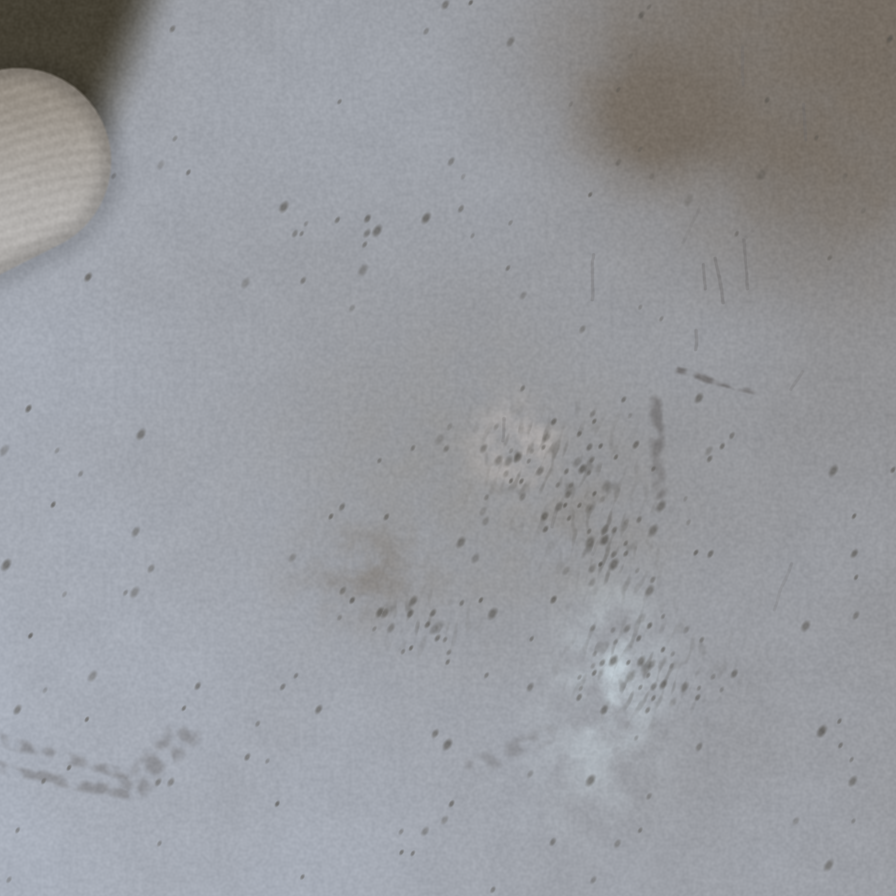
A three.js fragment shader for this texture:

```glsl
// Worn concrete floor: cool light fading to a brown stained corner, with pits,
// scuffs and two glossy spots, plus a ribbed round object in a dark corner.
// Built from gradient noise, soft blobs, segment distances and hashed cells.
varying vec2 vUv;

const vec3 COOL_LIGHT = vec3(0.665, 0.69, 0.735);
const vec3 MID_GREY = vec3(0.57, 0.572, 0.583);
const vec3 COOL_PATCH = vec3(0.635, 0.655, 0.69);
const vec3 BROWN_STAIN = vec3(0.46, 0.427, 0.39);
const vec3 TAUPE = vec3(0.54, 0.53, 0.51);
const vec3 PIT_DARK = vec3(0.34, 0.33, 0.31);
const vec3 SCUFF_GREY = vec3(0.42, 0.41, 0.41);
const vec3 GLOSS_WARM = vec3(0.79, 0.76, 0.75);
const vec3 GLOSS_COOL = vec3(0.77, 0.82, 0.85);
const vec3 SHADOW = vec3(0.25, 0.23, 0.18);
const vec3 OBJECT_LIGHT = vec3(0.70, 0.69, 0.68);
const vec3 OBJECT_SHADE = vec3(0.58, 0.55, 0.51);
const float PIT_CELLS = 75.0;
const float GRAIN = 0.03;
const int SCRATCHES = 14;

vec2 hash2(vec2 p) {
  vec3 q = fract(vec3(p.xyx) * vec3(0.1031, 0.1030, 0.0973));
  q += dot(q, q.yzx + 33.33);
  return fract((q.xx + q.yz) * q.zy);
}

float gradDot(vec2 cell, vec2 corner, vec2 f) {
  float angle = 6.2832 * hash2(cell + corner).x;
  return dot(vec2(cos(angle), sin(angle)), f - corner);
}

float gradientNoise(vec2 p) {
  vec2 i = floor(p), f = fract(p);
  vec2 u = f * f * f * (f * (f * 6.0 - 15.0) + 10.0);
  float low = mix(gradDot(i, vec2(0, 0), f), gradDot(i, vec2(1, 0), f), u.x);
  float high = mix(gradDot(i, vec2(0, 1), f), gradDot(i, vec2(1, 1), f), u.x);
  return mix(low, high, u.y);
}

float fbm(vec2 p) {
  float sum = 0.0, amp = 0.6;
  for (int i = 0; i < 5; i++) {
    sum += amp * gradientNoise(p);
    p = mat2(1.6, 1.2, -1.2, 1.6) * p + 7.3;
    amp *= 0.52;
  }
  return sum;
}

float blob(vec2 p, vec2 centre, vec2 radius) {
  vec2 d = (p - centre) / radius;
  return exp(-dot(d, d));
}

float segment(vec2 p, vec2 a, vec2 b) {
  vec2 ab = b - a;
  return length(p - a - ab * clamp(dot(p - a, ab) / dot(ab, ab), 0.0, 1.0));
}

// Soft stroke, broken up by noise
float scuff(vec2 p, vec2 a, vec2 b, float width) {
  float broken = smoothstep(-0.3, 0.25, gradientNoise(p * 55.0));
  return (1.0 - smoothstep(0.2 * width, width, segment(p, a, b))) * broken;
}

float wear(vec2 p) {
  return blob(p, vec2(0.61, 0.48), vec2(0.08, 0.06))
       + blob(p, vec2(0.68, 0.39), vec2(0.05, 0.06))
       + blob(p, vec2(0.47, 0.31), vec2(0.05, 0.03))
       + blob(p, vec2(0.72, 0.25), vec2(0.08, 0.05));
}

// Jittered slanted pits, denser where the floor is worn
float pits(vec2 p) {
  vec2 g = p * PIT_CELLS;
  float mask = 0.0;
  for (int y = -1; y <= 1; y++) for (int x = -1; x <= 1; x++) {
    vec2 cell = floor(g) + vec2(x, y);
    vec2 r = hash2(cell), s = hash2(cell + 91.7);
    vec2 centre = cell + 0.2 + 0.6 * r, d = g - centre;
    d = vec2(d.x - 0.35 * d.y, d.y * 0.75);
    vec2 at = centre / PIT_CELLS;
    float density = 0.025 + 0.5 * wear(at) + 0.35 * blob(at, vec2(0.46, 0.75), vec2(0.17, 0.012));
    float size = mix(0.15, 0.42, s.y * s.y);
    float pit = 1.0 - smoothstep(0.3 * size, size + 0.1, length(d));
    mask = max(mask, pit * step(s.x, density) * mix(0.35, 0.9, r.y));
  }
  return mask;
}

void main() {
  vec2 p = vUv;
  float cloud = fbm(p * 4.0), mottle = fbm(p * 22.0 + 5.0);
  vec2 q = p + 0.004 * vec2(mottle, gradientNoise(p * 30.0));

  // Broad light and stains
  float fade = 0.75 * p.x + 0.55 * p.y - 0.08 + 0.35 * cloud;
  vec3 col = mix(COOL_LIGHT, MID_GREY, clamp(fade, 0.0, 1.0));
  col = mix(col, COOL_PATCH, 0.7 * blob(p, vec2(0.4, 0.88), vec2(0.22, 0.2)));
  float brown = blob(p, vec2(0.98, 0.96), vec2(0.36, 0.28)) + 0.45 * blob(p, vec2(0.73, 0.87), vec2(0.07, 0.06));
  col = mix(col, BROWN_STAIN, smoothstep(0.12, 0.95, brown + 0.5 * cloud * brown + 0.25 * mottle * brown));
  col = mix(col, TAUPE, 0.4 * blob(p, vec2(0.53, 0.47), vec2(0.22, 0.17)) * (1.0 + mottle));
  float stain = blob(p, vec2(0.41, 0.36), vec2(0.07, 0.05)) + 0.6 * blob(p, vec2(0.66, 0.4), vec2(0.07, 0.07));
  col = mix(col, BROWN_STAIN, 0.5 * stain * smoothstep(-0.35, 0.4, mottle));

  // Glossy spots and worn streaks
  float patchy = smoothstep(-0.4, 0.45, mottle);
  col = mix(col, GLOSS_WARM, 0.85 * patchy * blob(p, vec2(0.575, 0.5), vec2(0.04, 0.045)));
  float shine = blob(p, vec2(0.685, 0.25), vec2(0.05, 0.09)) + 0.35 * blob(p, vec2(0.64, 0.14), vec2(0.07, 0.06));
  col = mix(col, GLOSS_COOL, 0.85 * patchy * shine);
  float streak = smoothstep(0.05, 0.5, gradientNoise(vec2(p.x - 0.3 * p.y, p.y) * vec2(120.0, 45.0)));
  col = mix(col, PIT_DARK, 0.4 * streak * min(wear(p), 1.0));
  col = mix(col, PIT_DARK, 0.75 * pits(p));

  // Scuffs and fine scratches
  float marks = scuff(q, vec2(0.755, 0.587), vec2(0.84, 0.563), 0.006);
  marks = max(marks, scuff(q, vec2(0.731, 0.55), vec2(0.736, 0.45), 0.011) * 0.7);
  marks = max(marks, scuff(q, vec2(0.0, 0.175), vec2(0.14, 0.135), 0.01) * 0.5);
  marks = max(marks, scuff(q, vec2(0.0, 0.143), vec2(0.14, 0.113), 0.009) * 0.5);
  marks = max(marks, scuff(q, vec2(0.15, 0.125), vec2(0.205, 0.18), 0.024) * 0.5);
  marks = max(marks, scuff(q, vec2(0.53, 0.145), vec2(0.61, 0.18), 0.016) * 0.35);
  for (int i = 0; i < SCRATCHES; i++) {
    vec2 r = hash2(vec2(float(i), 17.0)), s = hash2(vec2(float(i), 43.0));
    vec2 a = vec2(0.5 + 0.4 * r.x, 0.35 + 0.6 * r.y);
    vec2 b = a + vec2(0.05 * (s.x - 0.5), -0.02 - 0.035 * s.y);
    marks = max(marks, (1.0 - smoothstep(0.0007, 0.0028, segment(q, a, b))) * mix(0.15, 0.65, s.x));
  }
  col = mix(col, SCUFF_GREY, 0.85 * marks);

  // Corner shadow and ribbed object
  float edge = p.x - 0.195 + 0.385 * (1.0 - p.y);
  float dark = (1.0 - smoothstep(-0.07, 0.012, edge)) * smoothstep(0.77, 0.87, p.y);
  col = mix(col, SHADOW, 0.95 * dark);
  float body = segment(p, vec2(0.02, 0.82), vec2(-0.08, 0.77)) - 0.104;
  vec3 objectCol = mix(OBJECT_LIGHT, OBJECT_SHADE, smoothstep(0.74, 0.93, p.y));
  objectCol += 0.014 * sin(480.0 * (p.y - 0.35 * p.x + 1.2 * p.x * p.x));
  objectCol *= 1.0 - 0.15 * smoothstep(-0.025, 0.0, body);
  col *= 1.0 - 0.12 * (1.0 - smoothstep(0.0, 0.03, body));
  col = mix(col, objectCol, 1.0 - smoothstep(-0.002, 0.002, body));

  // Surface grain
  col += GRAIN * (gradientNoise(p * 150.0) + 0.8 * gradientNoise(p * 260.0) + 0.8 * mottle);
  gl_FragColor = vec4(col, 1.0);
}
```
